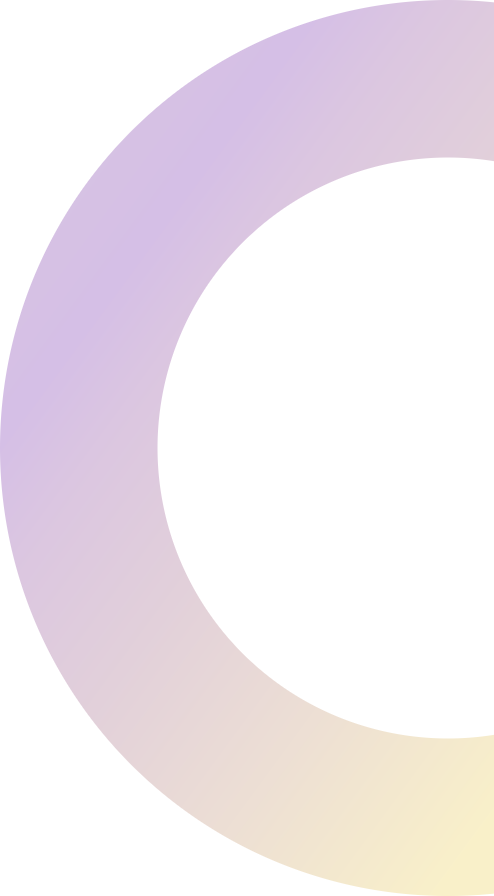
A WebGL 1 fragment shader for this background:

```glsl
precision highp float;
// A wide pastel ring, cropped at the right, with a diagonal lavender to cream gradient on white.

uniform vec2 u_resolution;

// Lengths are in units of the canvas height.
#define RING_CENTER vec2(0.5, 0.5)
#define OUTER_RADIUS 0.5
#define INNER_RADIUS 0.3242
#define GRADIENT_AXIS vec2(0.806, -0.592)
#define PAPER vec3(1.0)
#define MIST vec3(0.842, 0.762, 0.890)
#define LAVENDER vec3(0.835, 0.748, 0.902)
#define MAUVE vec3(0.860, 0.778, 0.880)
#define ROSE vec3(0.885, 0.815, 0.855)
#define SAND vec3(0.927, 0.872, 0.832)
#define CREAM vec3(0.975, 0.940, 0.790)

// Linear position of t between two gradient stops, clamped to 0..1.
float ramp(float start, float end, float t) {
  return clamp((t - start) / (end - start), 0.0, 1.0);
}

// Diagonal gradient, measured from the upper left corner.
vec3 ringColor(vec2 p) {
  float t = dot(p - vec2(0.0, 1.0), GRADIENT_AXIS);
  vec3 color = mix(MIST, LAVENDER, ramp(0.18, 0.29, t));
  color = mix(color, MAUVE, ramp(0.29, 0.39, t));
  color = mix(color, ROSE, ramp(0.39, 0.55, t));
  color = mix(color, SAND, ramp(0.55, 0.75, t));
  return mix(color, CREAM, ramp(0.75, 0.98, t));
}

// Signed distance to the band between the two circles.
float ringDistance(vec2 p) {
  float middle = 0.5 * (OUTER_RADIUS + INNER_RADIUS);
  float halfWidth = 0.5 * (OUTER_RADIUS - INNER_RADIUS);
  return abs(length(p - RING_CENTER) - middle) - halfWidth;
}

void main() {
  vec2 p = gl_FragCoord.xy / u_resolution.y;

  // Edge coverage, softened over one pixel.
  float coverage = clamp(0.5 - ringDistance(p) * u_resolution.y, 0.0, 1.0);

  gl_FragColor = vec4(mix(PAPER, ringColor(p), coverage), 1.0);
}
```
